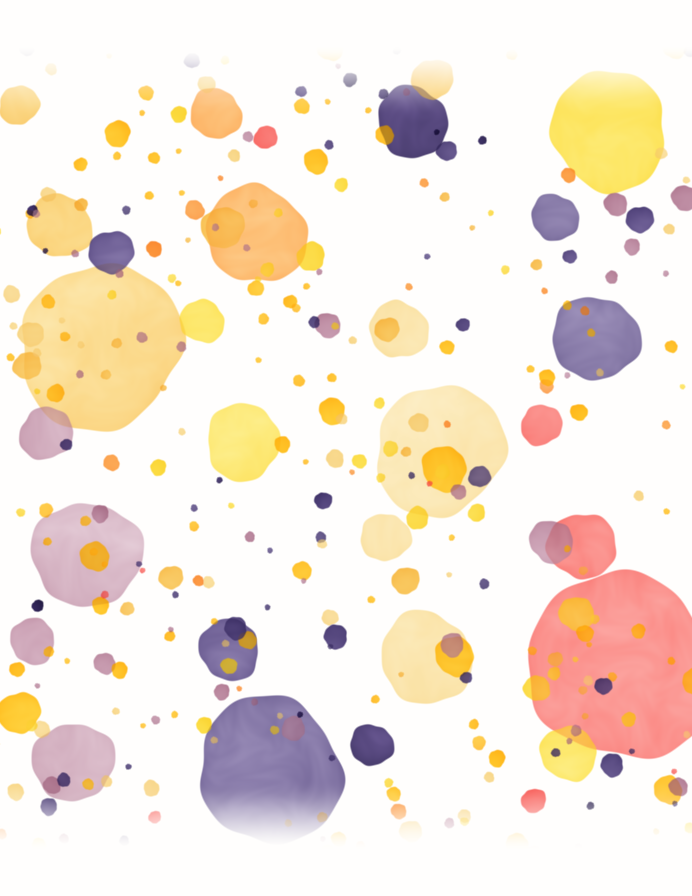
Write a Shadertoy shader that draws this background.

```glsl
const int LARGE_BLOTS = 26;         // evenly spread, drawn large to small
const int SPECK_LAYERS = 3;         // jittered grids of ever smaller specks
const int INKS = 12;
const float MAX_RADIUS = 0.105;     // in canvas heights
const float SIZE_DECAY = 0.15;
const float BOTTOM = 0.09;
const float TOP = 0.92;
const float SPECK_CELL = 0.095;
const float CELL_SHRINK = 0.62;
const float SPECK_MIN = 0.08;       // speck radii in cells
const float SPECK_MAX = 0.27;
const float SPECK_SHARE = 0.45;     // share of cells that hold a speck
const float GOLD_SHARE = 0.3;       // share of specks in gold
const float EDGE = 0.0013;
const float GRAIN = 26.0;
const float GLAZE = 0.35;           // how far overlaps multiply
const vec2 SPREAD_START = vec2(0.90, 0.20);
const vec2 SPREAD_STEP = vec2(0.2451, 0.4302);
const vec3 PAPER = vec3(1.0, 0.997, 0.992);
const vec3 GOLD = vec3(1.0, 0.77, 0.14);
const vec3 RED = vec3(0.98, 0.49, 0.47);
const vec3 AMBER = vec3(0.98, 0.81, 0.42);
const vec3 PURPLE = vec3(0.42, 0.36, 0.58);
const vec3 CREAM = vec3(0.98, 0.88, 0.62);
const vec3 YELLOW = vec3(0.99, 0.89, 0.33);
const vec3 MAUVE = vec3(0.79, 0.62, 0.70);
const vec3 ORANGE = vec3(0.99, 0.67, 0.32);
const vec3 INDIGO = vec3(0.21, 0.14, 0.40);
const vec3 INK[INKS] = vec3[INKS](RED, AMBER, PURPLE, CREAM, YELLOW, MAUVE,
                                  ORANGE, CREAM, PURPLE, MAUVE, YELLOW, INDIGO);

vec3 hash3(vec2 n) {
    vec3 q = fract(n.xyx * vec3(0.1031, 0.1030, 0.0973));
    q += dot(q, q.yxz + 33.33);
    return fract((q.xxy + q.yzz) * q.zyx);
}

// Warped layered sines, roughly -1 to 1
float wash(vec2 p) {
    float sum = 0.0, amp = 0.6;
    for (int k = 0; k < 3; k++) {
        p = mat2(0.8, 0.6, -0.6, 0.8) * p * 2.0 + 1.7;
        p += 0.7 * sin(p.yx);
        sum += amp * sin(p.x) * sin(p.y);
        amp *= 0.65;
    }
    return sum;
}

// Signed distance to an uneven round outline
float blotDistance(vec2 d, float r, vec3 h) {
    float a = atan(d.y, d.x);
    float wobble = 0.045 * sin(2.0 * a + 6.28 * h.x)
                 + 0.035 * sin(3.0 * a + 6.28 * h.y)
                 + 0.025 * sin(5.0 * a + 6.28 * h.z)
                 + 0.015 * sin(9.0 * a + 15.0 * h.x);
    return length(d) - r * (1.0 + wobble);
}

// Lays one blot over the color below
vec3 paint(vec3 below, vec3 ink, vec2 d, float r, vec3 h, float mottle, float margin) {
    float soft = max(EDGE, 0.75 / iResolution.y);
    float dist = blotDistance(d, r, h);
    float cover = smoothstep(soft, -soft, dist);

    // Pigment thickness: base, tilt, mottling and a dried rim
    float small = 1.0 - smoothstep(0.012, 0.03, r);
    float tilt = dot(d / r, h.xy - 0.5);
    float rim = exp(-abs(dist) / (0.004 + 0.04 * r));
    float pigment = mix(0.9, 1.2, small) + 0.35 * (h.z - 0.5) * (0.4 + small)
                  + 0.3 * tilt + 0.13 * mottle + 0.16 * rim;
    ink = pow(ink, vec3(pigment));
    float opacity = mix(0.78, 0.97, h.y) * margin;
    return mix(below, mix(ink, ink * below, GLAZE), cover * opacity);
}

void mainImage(out vec4 fragColor, in vec2 fragCoord) {
    vec2 p = fragCoord / iResolution.y;
    float width = iResolution.x / iResolution.y;
    float mottle = wash(p * GRAIN);
    // Paint runs out towards the top and bottom margins
    float margin = smoothstep(0.05, 0.13, p.y) * (1.0 - smoothstep(0.87, 0.95, p.y));
    vec3 color = PAPER;

    // Large blots
    for (int i = 0; i < LARGE_BLOTS; i++) {
        float r = MAX_RADIUS / (1.0 + SIZE_DECAY * float(i));
        vec2 t = fract(SPREAD_START + float(i) * SPREAD_STEP);
        vec2 d = p - vec2(t.x * width, mix(BOTTOM, TOP, t.y));
        if (dot(d, d) < 1.4 * r * r) {
            vec3 h = hash3(vec2(float(i) + 3.0, 17.0));
            color = paint(color, INK[i % INKS], d, r, h, mottle, margin);
        }
    }

    // Specks, gathered into loose clusters and thinner at the upper right
    float cell = SPECK_CELL;
    for (int layer = 0; layer < SPECK_LAYERS; layer++) {
        vec2 corner = floor(p / cell - 0.5);
        for (int k = 0; k < 4; k++) {
            vec2 id = corner + vec2(k % 2, k / 2);
            vec3 h = hash3(id + 40.0 * float(layer) + 11.0);
            vec2 center = (id + h.xy) * cell;
            float cluster = sin(center.x * 15.0 + 1.0) * sin(center.y * 13.0 + 4.0 * center.x);
            float share = SPECK_SHARE + 0.25 * cluster - 0.3 * center.x * center.y;
            vec3 g = hash3(id + 40.0 * float(layer) + 211.0);
            float r = cell * mix(SPECK_MIN, SPECK_MAX, g.x * g.x);
            vec2 d = p - center;
            if (h.z < share && dot(d, d) < 1.4 * r * r + 4.0 * EDGE * EDGE) {
                vec3 ink = g.y < GOLD_SHARE ? GOLD : INK[int(g.z * float(INKS)) % INKS];
                color = paint(color, ink, d, r, g.zxy, mottle, margin);
            }
        }
        cell *= CELL_SHRINK;
    }
    fragColor = vec4(color, 1.0);
}
```
